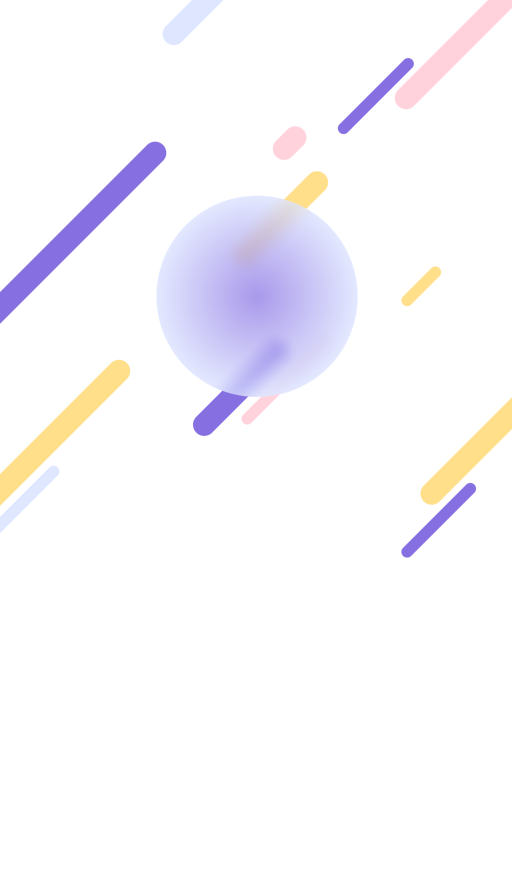
Reproduce this background procedurally as a Shadertoy shader.

```glsl
// Diagonal rounded bars on white behind a frosted violet glass ball.
// Lengths are percentages of the canvas height, origin at the lower left.
#define THICK_RADIUS 1.25
#define THIN_RADIUS 0.64
#define BALL_CENTER vec2(28.69, 66.93)
#define BALL_RADIUS 11.23
#define FROST_BLUR 1.35
#define FROST_OPACITY 0.73
#define BALL_CORE vec3(0.54, 0.45, 0.89)
#define BALL_RIM vec3(0.85, 0.88, 1.0)

// Inks: violet, yellow, pink, pale blue
const vec3 INKS[4] = vec3[4](
    vec3(0.525, 0.435, 0.882), vec3(1.0, 0.875, 0.54),
    vec3(1.0, 0.824, 0.863), vec3(0.875, 0.902, 1.0));

// Bars: lower end x, y, horizontal run, ink index
const vec4 THICK_BARS[8] = vec4[8](
    vec4(-3.52, 62.11, 20.83, 0), vec4(22.79, 52.60, 8.00, 0),
    vec4(27.47, 71.74, 7.90, 1), vec4(-2.34, 42.97, 15.62, 1),
    vec4(48.18, 44.92, 11.70, 1), vec4(45.31, 89.06, 14.30, 2),
    vec4(31.70, 83.40, 1.25, 2), vec4(19.40, 96.22, 7.80, 3));

const vec4 THIN_BARS[5] = vec4[5](
    vec4(38.35, 85.68, 7.20, 0), vec4(45.44, 38.41, 7.05, 0),
    vec4(45.44, 66.47, 3.15, 1), vec4(27.60, 53.26, 8.50, 2),
    vec4(-1.82, 39.58, 7.80, 3));

// Signed distance to a capsule rising at 45 degrees
float barDistance(vec2 p, vec4 bar, float radius) {
    vec2 q = p - bar.xy;
    float along = clamp(0.5 * (q.x + q.y), 0.0, bar.z);
    return length(q - along) - radius;
}

// Paint one bar; blur wider than the bar also thins its ink
vec3 paintBar(vec3 color, vec2 p, vec4 bar, float radius, float softness) {
    float coverage = 1.0 - smoothstep(-softness, softness, barDistance(p, bar, radius));
    coverage *= min(1.0, radius / softness);
    return mix(color, INKS[int(bar.w)], coverage);
}

// White ground with every bar, edges spread by softness
vec3 barField(vec2 p, float softness) {
    vec3 color = vec3(1.0);
    for (int i = 0; i < THICK_BARS.length(); i++)
        color = paintBar(color, p, THICK_BARS[i], THICK_RADIUS, softness);
    for (int i = 0; i < THIN_BARS.length(); i++)
        color = paintBar(color, p, THIN_BARS[i], THIN_RADIUS, softness);
    return color;
}

void mainImage(out vec4 fragColor, in vec2 fragCoord) {
    vec2 p = 100.0 * fragCoord / iResolution.y;
    float edge = min(75.0 / iResolution.y, THIN_RADIUS);

    // Sharp bars
    vec3 color = barField(p, edge);

    // Glass: blurred bars under a radial tint
    float reach = length(p - BALL_CENTER);
    vec3 tint = mix(BALL_CORE, BALL_RIM, min(reach / BALL_RADIUS, 1.0));
    vec3 glass = mix(barField(p, FROST_BLUR), tint, FROST_OPACITY);
    float inside = 1.0 - smoothstep(-edge, edge, reach - BALL_RADIUS);

    fragColor = vec4(mix(color, glass, inside), 1.0);
}
```
